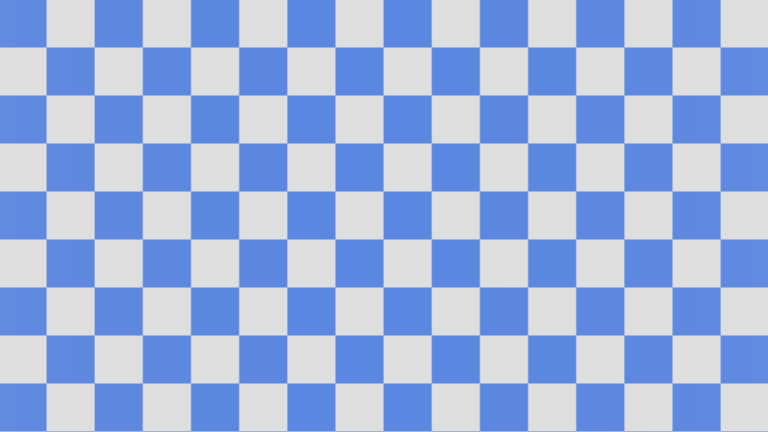
Reproduce this pattern procedurally as a WebGL 2 fragment shader.

```glsl
#version 300 es
precision highp float;
// Blue and pale grey checkerboard, sixteen squares across and nine down.
// Two soft square waves are multiplied to give the checks; a faint wash
// lightens the blue towards the left and right sides.

#define CELL vec2(0.11146, 0.1111)   // square size, in canvas heights
#define SHIFT vec2(-0.0009, 0.0012)  // offset of the grid
#define EDGE 0.0038                  // width of the soft edge
#define BLUE vec3(0.353, 0.529, 0.874)
#define GREY vec3(0.871, 0.871, 0.870)
#define WASH 0.045                   // strength of the side wash

uniform vec2 u_resolution;
out vec4 fragColor;

// Signed distance to the nearest grid line, positive in even cells.
vec2 cellDistance(vec2 p) {
    vec2 wave = 0.5 - abs(mod(p / CELL + 0.5, 2.0) - 1.0);
    return wave * CELL;
}

void main() {
    vec2 p = gl_FragCoord.xy / u_resolution.y;
    float middle = 0.5 * u_resolution.x / u_resolution.y;
    vec2 grid = p - vec2(middle, 0.0) - SHIFT;

    // Checks: the product of the waves is +1 on blue and -1 on grey.
    float softness = max(EDGE, 1.0 / u_resolution.y);
    vec2 wave = clamp(2.0 * cellDistance(grid) / softness, -1.0, 1.0);
    float blueAmount = 0.5 + 0.5 * wave.x * wave.y;

    // Side wash on the blue squares.
    float side = abs(p.x - middle) / middle;
    vec3 blue = mix(BLUE, GREY, WASH * side * side);

    fragColor = vec4(mix(GREY, blue, blueAmount), 1.0);
}
```
